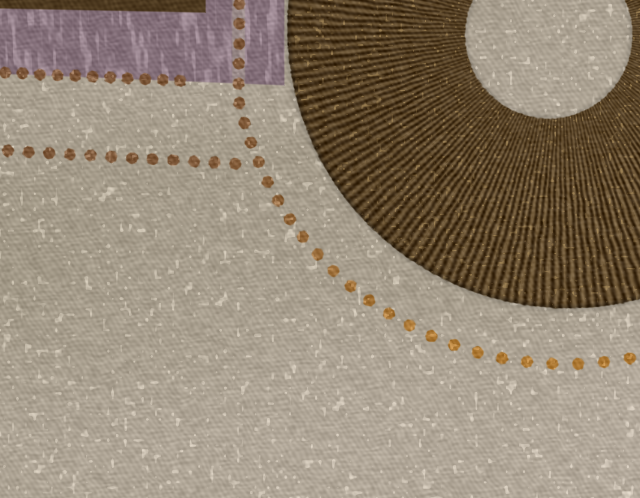
This texture is drawn by a Shadertoy shader. Its source:

```glsl
// Woven cream fabric with a ribbed bronze ring, a lilac band and chains of stitched dots.

const float TAU = 6.2831853;
const float SOFT = 0.0022;                      // edge softness, in canvas heights

const vec2  RING_CENTRE = vec2(1.141, 0.945);
const float RING_RADIUS = 0.564;
const vec2  HOLE_CENTRE = vec2(1.102, 0.930);
const float HOLE_RADIUS = 0.168;
const float RIB_COUNT = 190.0;

const vec2  ARC_CENTRE = vec2(1.153, 0.958);
const float ARC_RADIUS = 0.689;
const float ARC_BULGE = 0.0075;
const int   ARC_DOTS = 23;
const float DOT_RADIUS = 0.0118;

const vec2  WEAVE_SCALE = vec2(92.0, 104.0);
const float WEAVE_TILT = 0.07;

const vec3 CREAM_SHADE = vec3(0.605, 0.570, 0.495);
const vec3 CREAM_LIGHT = vec3(0.705, 0.665, 0.610);
const vec3 LILAC = vec3(0.510, 0.430, 0.470);
const vec3 BRONZE_DARK = vec3(0.210, 0.140, 0.055);
const vec3 BRONZE_LIGHT = vec3(0.470, 0.380, 0.250);
const vec3 GOLD = vec3(0.720, 0.600, 0.390);
const vec3 DOT_BROWN = vec3(0.470, 0.315, 0.190);
const vec3 DOT_AMBER = vec3(0.670, 0.450, 0.160);

float hash(vec2 p) {
    return fract(sin(dot(p, vec2(127.1, 311.7))) * 43758.5453);
}

float noise(vec2 p) {
    vec2 cell = floor(p), f = fract(p);
    f = f * f * (3.0 - 2.0 * f);
    return mix(mix(hash(cell), hash(cell + vec2(1, 0)), f.x),
               mix(hash(cell + vec2(0, 1)), hash(cell + vec2(1, 1)), f.x), f.y);
}

float cover(float d) {
    return 1.0 - smoothstep(-SOFT, SOFT, d);
}

// Signed relief of the staggered threads, roughly -1 to 1
float weave(vec2 p) {
    float c = cos(WEAVE_TILT), s = sin(WEAVE_TILT);
    vec2 q = mat2(c, -s, s, c) * p * WEAVE_SCALE;
    q += 0.7 * vec2(noise(q * 0.35), noise(q * 0.35 + 40.0));
    float threads = sin(TAU * (q.x + 0.5 * q.y)) * 0.45 + sin(TAU * q.y) * 0.35;
    float grain = noise(q * 1.3 + 9.0) + noise(q * vec2(1.0, 2.1)) - 1.0;
    return 0.55 * threads + 0.8 * grain;
}

// Distance to the nearest point of a straight, evenly spaced chain
float chain(vec2 p, vec2 start, vec2 stride, float count) {
    float k = round(dot(p - start, stride) / dot(stride, stride));
    return length(p - start - clamp(k, 0.0, count - 1.0) * stride);
}

// Distance to the nearest dot of the curved chain; its spacing widens along the arc
float arcChain(vec2 p) {
    float nearest = 10.0;
    for (int i = 0; i < ARC_DOTS; i++) {
        float k = float(i);
        float angle = 0.2403 + 0.05894 * k + 0.000408 * k * k;
        float radius = ARC_RADIUS + ARC_BULGE * sin(2.0 * angle);
        nearest = min(nearest, length(p - ARC_CENTRE + radius * vec2(cos(angle), sin(angle))));
    }
    return nearest;
}

vec3 bronze(vec2 p, float wave) {
    vec2 v = p - mix(HOLE_CENTRE, RING_CENTRE, 0.6);
    float radius = length(v);
    float turn = atan(v.y, v.x) / TAU * RIB_COUNT;
    turn += 0.25 * (noise(vec2(radius * 40.0, floor(turn))) - 0.5);
    float rib = 0.5 + 0.5 * cos(TAU * turn);
    float contrast = smoothstep(0.15, 0.36, radius);
    float lit = mix(0.48, rib, 0.3 + 0.65 * contrast);
    lit *= 0.82 + 0.22 * smoothstep(0.65, 1.15, p.x);
    vec3 col = mix(BRONZE_DARK, BRONZE_LIGHT, lit) + 0.07 * wave;
    float glint = smoothstep(0.72, 0.95, noise(p * 165.0 + 17.0));
    return mix(col, GOLD, 0.6 * glint * (0.35 + 0.65 * rib));
}

void mainImage(out vec4 fragColor, in vec2 fragCoord) {
    vec2 p = fragCoord / iResolution.y;
    float wave = weave(p);

    // Cream cloth: broad light, warmer toward the bottom, dim at the left middle
    float light = 0.42 + 0.45 * smoothstep(0.55, 0.05, p.y) + 0.16 * (p.x - 0.6);
    light += 0.22 * smoothstep(0.6, 0.8, p.y) + 0.22 * (noise(p * vec2(3.0, 7.0)) - 0.5);
    vec3 col = mix(CREAM_SHADE, CREAM_LIGHT, light) + 0.075 * wave;
    col += 0.13 * smoothstep(0.76, 0.95, noise(p * vec2(115.0, 95.0)));

    // Lilac band with upright pale threads and a bare strip beneath the dot column
    float band = cover(max(0.852 - 0.041 * p.x - p.y, p.x - 0.571));
    float streak = smoothstep(0.5, 0.9, noise(vec2(p.x * 125.0 + p.y * 6.0, p.y * 26.0)));
    vec3 lilac = LILAC + 0.07 * wave + 0.13 * streak;
    float strip = cover(abs(p.x - 0.479) - 0.013);
    col = mix(col, lilac, band * (1.0 - 0.45 * strip));

    // Bronze bar along the upper left edge
    float bar = cover(max(p.x - 0.413, 0.983 - 0.020 * p.x - p.y));
    col = mix(col, mix(BRONZE_DARK, BRONZE_LIGHT, 0.35 + 0.25 * wave), bar);

    // Ribbed ring, with a soft dark rim
    float outer = length(p - RING_CENTRE) - RING_RADIUS;
    float inner = HOLE_RADIUS - length(p - HOLE_CENTRE);
    float ring = max(outer, inner) + 0.0012 * wave;
    vec3 metal = bronze(p, wave) * mix(0.72, 1.0, smoothstep(0.0, 0.012, -outer));
    col *= 1.0 - 0.12 * smoothstep(0.012, 0.0, ring);
    col = mix(col, metal, cover(ring));

    // Stitched dots: two rows, one column and the arc
    float dots = arcChain(p);
    dots = min(dots, chain(p, vec2(0.016, 0.697), vec2(0.0415, -0.00235), 12.0));
    dots = min(dots, chain(p, vec2(0.010, 0.854), vec2(0.0352, -0.0016), 11.0));
    dots = min(dots, chain(p, vec2(0.479, 0.832), vec2(0.0005, 0.0400), 5.0));
    float amber = smoothstep(0.35, 1.1, p.x + 0.4 * (0.7 - p.y));
    vec3 stitch = mix(DOT_BROWN, DOT_AMBER, amber) + 0.10 * wave;
    stitch += 0.16 * smoothstep(0.6, 0.9, noise(p * 150.0 + 5.0));
    col = mix(col, stitch, 0.92 * cover(dots - DOT_RADIUS + 0.0015 * wave));

    fragColor = vec4(clamp(col, 0.0, 1.0), 1.0);
}
```
